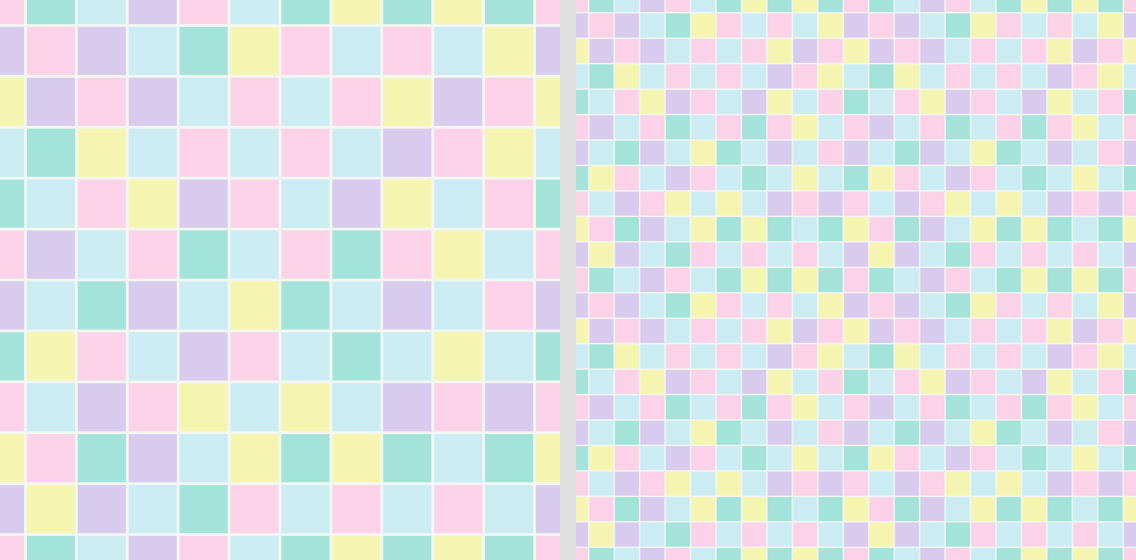
Left: one tile. Right: repeated 2 by 2.
A WebGL 2 fragment shader for this pattern:

```glsl
#version 300 es
precision highp float;
precision highp int;

#define REPEATS 11
#define LINE_HALF 0.027
#define LINE_SOFT 0.014
#define SEED 7u
#define BLUE vec3(0.80, 0.925, 0.955)
#define PINK vec3(0.985, 0.825, 0.905)
#define LILAC vec3(0.85, 0.795, 0.935)
#define YELLOW vec3(0.96, 0.96, 0.695)
#define MINT vec3(0.64, 0.89, 0.85)
#define LINE_COLOR vec3(0.95, 0.97, 0.95)

uniform vec2 u_resolution;
out vec4 outColor;

const int TINTS = 5;
const int CELLS = REPEATS * REPEATS;

float hash(uint n) {
    n = (n + SEED * 101u) * 7919u;
    n = (n ^ (n >> 15)) * 74597u;
    n = (n ^ (n >> 13)) * 91193u;
    n ^= n >> 16;
    return float(n & 65535u) / 65536.0;
}

// Deals tints from a weighted deck in scan order up to the target cell.
// No cell repeats the tint of a neighbour, including across the wrapped edges.
int dealTint(int target) {
    int dealt[CELLS];
    float deck[TINTS] = float[TINTS](34.0, 29.0, 20.0, 20.0, 18.0);
    int chosen = 0;
    for (int i = 0; i < CELLS; i++) {
        if (i > target) break;
        int x = i % REPEATS;
        int y = i / REPEATS;

        // Tints already used next to this cell
        int left = x > 0 ? dealt[i - 1] : -1;
        int below = y > 0 ? dealt[i - REPEATS] : -1;
        int right = x == REPEATS - 1 ? dealt[i - x] : -1;
        int above = y == REPEATS - 1 ? dealt[x] : -1;

        float weight[TINTS];
        float total = 0.0;
        for (int t = 0; t < TINTS; t++) {
            bool used = t == left || t == below || t == right || t == above;
            weight[t] = used ? 0.0 : max(deck[t], 0.02);
            total += weight[t];
        }

        // Weighted draw among the tints that remain
        float draw = hash(uint(i)) * total;
        for (int t = 0; t < TINTS; t++) {
            if (weight[t] > 0.0) {
                chosen = t;
                if (draw < weight[t]) break;
                draw -= weight[t];
            }
        }
        dealt[i] = chosen;
        deck[chosen] -= 1.0;
    }
    return chosen;
}

vec3 tintColor(int tint) {
    if (tint == 0) return BLUE;
    if (tint == 1) return PINK;
    if (tint == 2) return LILAC;
    if (tint == 3) return YELLOW;
    return MINT;
}

void main() {
    // Half a cell of offset puts split squares on every canvas edge
    vec2 grid = gl_FragCoord.xy / u_resolution * float(REPEATS) + 0.5;
    ivec2 cell = ivec2(floor(grid)) % REPEATS;
    vec3 color = tintColor(dealTint(cell.y * REPEATS + cell.x));

    // Soft pale lines between the squares
    vec2 toLine = 0.5 - abs(fract(grid) - 0.5);
    vec2 pixel = float(REPEATS) / u_resolution;
    vec2 soft = max(vec2(LINE_SOFT), 0.6 * pixel);
    vec2 line = 1.0 - smoothstep(LINE_HALF - soft, LINE_HALF + soft, toLine);
    color = mix(color, LINE_COLOR, max(line.x, line.y));

    outColor = vec4(color, 1.0);
}
```
